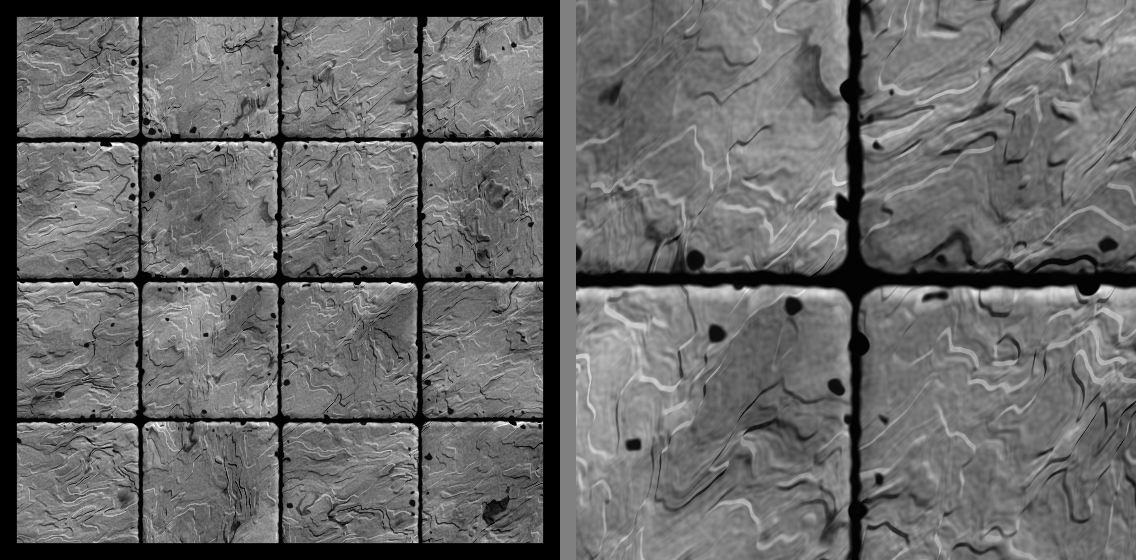
Left, the full canvas; right, a detail of the centre.
This texture is drawn by a three.js fragment shader. Its source:

```glsl
// Four by four worn slate tiles in grey, with black joints and a black frame.
// Each tile is a rounded box; warped gradient noise cut into terraces gives
// its layered relief, which is lit from the upper right.
#define TILES 4.0
#define FRAME 0.03
#define JOINT 0.014
#define CORNER 0.06
#define LEDGES 7.0
#define LEDGE_HEIGHT 0.21
#define BUMP_HEIGHT 0.075
#define RELIEF_LIGHT 0.12
#define PIT_GRID 15.0
#define STONE vec3(0.47)
#define GROUT vec3(0.01)
#define LIGHT_DIR vec2(0.42, 0.91)

varying vec2 vUv;

vec2 hash2(vec2 p) {
  vec3 q = fract(p.xyx * vec3(0.1031, 0.1030, 0.0973));
  q += dot(q, q.yzx + 33.33);
  return fract((q.xx + q.yz) * q.zy);
}

float gradientAt(vec2 corner, vec2 offset) {
  return dot(hash2(corner) * 2.0 - 1.0, offset);
}

float noise(vec2 p) {
  vec2 i = floor(p), f = fract(p);
  vec2 u = f * f * f * (f * (f * 6.0 - 15.0) + 10.0);
  vec2 e = vec2(1.0, 0.0);
  float low = mix(gradientAt(i, f), gradientAt(i + e, f - e), u.x);
  float high = mix(gradientAt(i + e.yx, f - e.yx), gradientAt(i + 1.0, f - 1.0), u.x);
  return 1.4 * mix(low, high, u.y);
}

float fbm(vec2 p) {
  float sum = 0.0, amp = 0.5;
  for (int i = 0; i < 4; i++) {
    sum += amp * noise(p);
    p = mat2(1.6, 1.2, -1.2, 1.6) * p + 7.3;
    amp *= 0.5;
  }
  return sum;
}

// Stone grain coordinates: turned, stretched along the layers and warped
vec2 layerCoords(vec2 p, mat2 turn) {
  vec2 q = turn * p * vec2(1.0, 1.7);
  return q + 0.45 * vec2(fbm(q * 1.9), fbm(q * 1.9 + 19.7));
}

// Terraced layers with fine bumps
float relief(vec2 q) {
  float level = (fbm(q * 1.5) + 0.5) * LEDGES;
  float terrace = floor(level) + smoothstep(0.0, 0.18, fract(level));
  return LEDGE_HEIGHT * terrace / LEDGES + BUMP_HEIGHT * fbm(q * 6.0 + 3.1);
}

// Distance inward from the edge of a rounded tile centred on zero
float insetDistance(vec2 f) {
  vec2 b = abs(f) - (0.5 - JOINT - CORNER);
  return CORNER - length(max(b, 0.0)) - min(max(b.x, b.y), 0.0);
}

// Scattered pits, crowded near the tile edges
float pits(vec2 f, vec2 p, vec2 seed) {
  float mask = 0.0;
  vec2 cell = floor(f * PIT_GRID);
  vec2 wobble = 0.012 * vec2(noise(p * 28.0), noise(p * 28.0 + 5.5));
  for (int y = -1; y <= 1; y++) {
    for (int x = -1; x <= 1; x++) {
      vec2 c = cell + vec2(float(x), float(y));
      vec2 r = hash2(c + seed + 61.0), size = hash2(c + seed + 143.0);
      vec2 centre = (c + 0.2 + 0.6 * r) / PIT_GRID;
      float chance = mix(0.24, 0.008, smoothstep(0.02, 0.1, insetDistance(centre)));
      float radius = mix(0.006, 0.026, size.x * size.x);
      float hole = 1.0 - smoothstep(-0.006, 0.006, length(f + wobble - centre) - radius);
      mask = max(mask, hole * step(size.y, chance));
    }
  }
  return mask;
}

void main() {
  vec2 grid = vUv * TILES;
  vec2 id = floor(grid), seed = id * 37.0 + 11.0;
  vec2 rnd = hash2(seed);
  vec2 f = fract(grid) - 0.5;
  vec2 p = f + seed;

  // Tile outline with a slight shift, ragged edges and chips
  vec2 g = f + (hash2(seed + 5.0) - 0.5) * 0.012;
  float inset = insetDistance(g) + 0.007 * noise(p * 6.0) + 0.008 * noise(p * 24.0);
  inset -= 0.03 * smoothstep(0.3, 0.65, noise(p * 10.0 + 4.0));
  float tile = smoothstep(-0.006, 0.008, inset);

  // Layered relief under slanting light
  float angle = 0.75 + (rnd.x - 0.5) * 1.3;
  mat2 turn = mat2(cos(angle), -sin(angle), sin(angle), cos(angle));
  vec2 q = layerCoords(p, turn);
  float slope = (relief(q) - relief(layerCoords(p + LIGHT_DIR * 0.01, turn))) / 0.01;
  float ledgeFade = mix(0.55, 1.15, smoothstep(-0.3, 0.3, noise(p * 2.3 + 8.0)));
  float shade = clamp(slope * RELIEF_LIGHT * ledgeFade, -0.3, 0.2);

  // Mineral patches, grain and tone differences between tiles
  shade += 0.24 * fbm(q * 1.3 + 40.0);
  shade += 0.08 * (smoothstep(-0.06, 0.06, fbm(q * 1.1 + 71.0)) - 0.5);
  shade += 0.07 * noise(p * 65.0) + 0.05 * (rnd.y - 0.5) + 0.06 * (vUv.y - 0.5);

  // Thin broken cracks along the layers
  float crack = 1.0 - smoothstep(0.004, 0.022, abs(fbm(q * 0.9 + 23.0)));
  shade -= 0.26 * crack * smoothstep(-0.05, 0.25, noise(p * 3.0 + 15.0));

  // Worn rim: bright toward the light, dark away from it
  vec2 outward = normalize(sign(g) * pow(abs(g) * 2.0, vec2(10.0)) + 1e-5);
  float facing = dot(outward, LIGHT_DIR);
  float rim = 1.0 - smoothstep(0.012, 0.045, inset);
  float wear = clamp(0.75 + 0.9 * noise(p * 9.0 + 30.0), 0.15, 1.1);
  shade += rim * wear * (facing > 0.0 ? 0.36 : 0.2) * facing;

  vec3 color = mix(GROUT, max(STONE + shade, 0.03), tile);
  color = mix(color, GROUT * 2.0, 0.93 * pits(f, p, seed));

  // Plain frame
  vec2 border = min(vUv, 1.0 - vUv);
  float inside = smoothstep(FRAME - 0.001, FRAME + 0.001, min(border.x, border.y));
  gl_FragColor = vec4(color * inside, 1.0);
}
```
